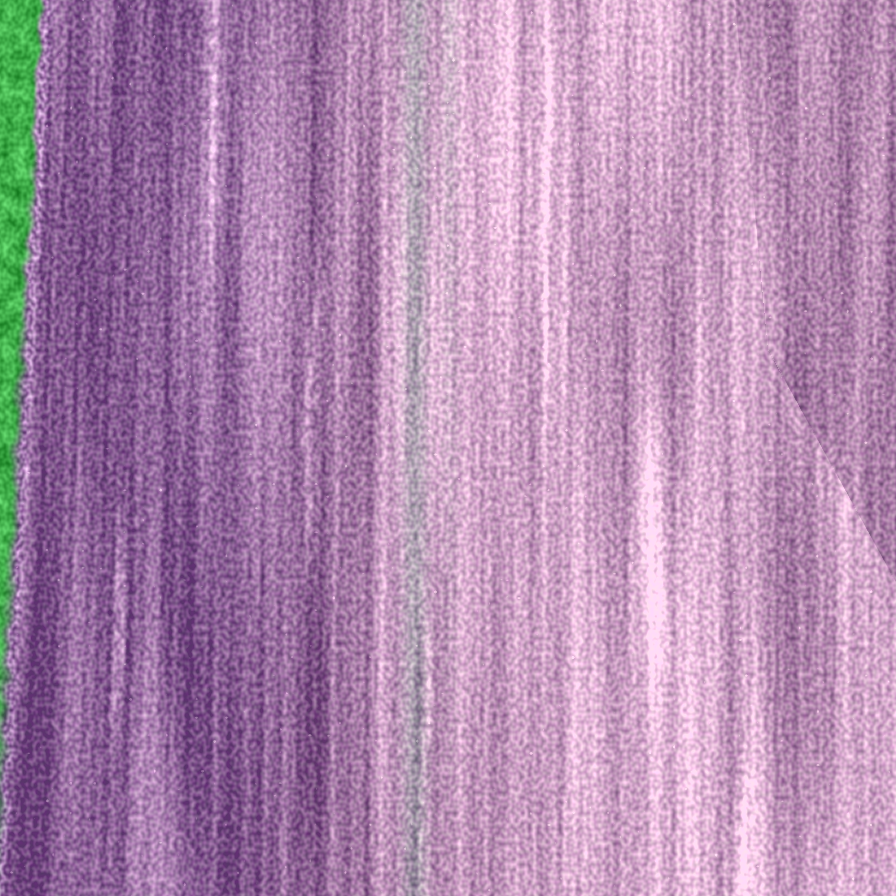
Reproduce this texture procedurally as a WebGL 1 fragment shader.

```glsl
precision highp float;
uniform vec2 u_resolution;

#define ROWS 95.0
#define ROW_DEPTH 0.10
#define STRIPE_DEPTH 0.45
#define GRAIN_SCALE 205.0
#define GRAIN_DEPTH 0.62
#define STREAKS 7
#define STREAK_GAIN 0.50
#define SEAM_DROP 0.34
#define SOIL_DARK vec3(0.52, 0.35, 0.53)
#define SOIL_PALE vec3(0.93, 0.76, 0.88)
#define GRASS_DARK vec3(0.08, 0.48, 0.12)
#define GRASS_LIGHT vec3(0.42, 0.88, 0.46)

float hash(vec2 p) {
  vec3 q = fract(p.xyx * 0.1031);
  q += dot(q, q.yzx + 33.33);
  return fract((q.x + q.y) * q.z);
}

float cornerSlope(vec2 cell, vec2 offset) {
  float angle = 6.2832 * hash(cell);
  return dot(vec2(cos(angle), sin(angle)), offset);
}

// Gradient noise, roughly -0.7 to 0.7
float noise(vec2 p) {
  vec2 i = floor(p), f = fract(p);
  vec2 u = f * f * f * (f * (f * 6.0 - 15.0) + 10.0);
  vec2 e = vec2(1.0, 0.0);
  float low = mix(cornerSlope(i, f), cornerSlope(i + e.xy, f - e.xy), u.x);
  float high = mix(cornerSlope(i + e.yx, f - e.yx), cornerSlope(i + 1.0, f - 1.0), u.x);
  return mix(low, high, u.y);
}

float bell(float d, float width) {
  return exp(-d * d / (width * width));
}

// Pale, ragged streaks along the rows
float streaks(float row, float y) {
  float sum = 0.0;
  for (int i = 0; i < STREAKS; i++) {
    float k = float(i);
    float centerX = 0.11 + 0.115 * (k + 0.5 * hash(vec2(k, 3.0)));
    float centerY = fract(0.30 + 0.618 * k);
    float halfLength = 0.12 + 0.14 * hash(vec2(k, 8.0));
    float wobble = 0.012 * noise(vec2(y * 5.0, k * 9.7 + 0.4));
    float width = 0.005 + 0.007 * hash(vec2(k, 5.0));
    float span = 1.0 - smoothstep(0.4, 1.2, abs(y - centerY) / halfLength);
    sum += span * bell(row - centerX - wobble, width);
  }
  return sum;
}

void main() {
  vec2 uv = gl_FragCoord.xy / u_resolution;
  float x = uv.x, y = uv.y;

  // Slanted seam with a kink, cutting off the right side
  float seamX = max(0.82 + 0.095 * (1.0 - y), 0.857 + 0.55 * (0.61 - y));
  float beyond = smoothstep(-0.001, 0.001, x - seamX);

  // Rows lean along the grass edge and straighten to the right
  float row = x + 0.052 * (1.0 - y) * exp(-5.0 * x);
  float lane = row + 0.37 * step(0.5, beyond);

  // Broad tone from dark to pale ground
  float tone = mix(0.13, 0.74, smoothstep(0.18, 0.62, x));
  tone += 0.40 * noise(vec2(lane * 7.0, y * 1.6 + 4.3));
  tone -= SEAM_DROP * beyond;
  tone -= 0.36 * bell(x - 0.885, 0.032) * (1.0 - smoothstep(0.35, 0.65, y));
  tone -= 0.20 * bell(row - 0.085, 0.03);

  // Stripes, crop rows and streaks
  tone += STRIPE_DEPTH * noise(vec2(lane * 24.0, y * 1.3 + 1.7));
  tone += STRIPE_DEPTH * noise(vec2(lane * 78.0, y * 2.2 + 7.1));
  float rowFade = 0.75 + noise(vec2(lane * 9.0, y * 4.0 + 2.6));
  float rowPhase = lane * ROWS + 0.5 * noise(vec2(lane * 30.0, y * 3.0));
  tone += ROW_DEPTH * rowFade * cos(6.2832 * rowPhase);
  float clump = noise(uv * vec2(120.0, 75.0));
  tone += STREAK_GAIN * streaks(row, y) * (1.0 + 0.8 * clump);

  // Fine grain
  float grain = noise(uv * vec2(1.0, 0.85) * GRAIN_SCALE + 0.37);
  tone += GRAIN_DEPTH * grain + 0.24 * clump;
  tone += 0.5 * smoothstep(0.48, 0.65, noise(uv * 150.0 + 31.6));

  // Soil colour: cooler on the left, grey-green wheel tracks
  vec3 color = mix(SOIL_DARK, SOIL_PALE, clamp(tone, -0.35, 1.25));
  color += vec3(-0.015, -0.01, 0.025) * (1.0 - smoothstep(0.2, 0.5, x));
  float track = bell(x - 0.463, 0.014) + 0.6 * bell(x - 0.502, 0.010) * y;
  color += track * vec3(-0.10, 0.02, -0.06);
  float tint = noise(uv * GRAIN_SCALE + 57.3);
  color += tint * vec3(0.05, -0.03, 0.05);

  // Grass edge, softer toward the bottom, with a pale rim
  float ragged = 0.008 * noise(vec2(x * 40.0, y * 45.0));
  float edge = x - 0.046 + 0.054 * (1.0 - y) + ragged;
  color += 0.20 * bell(edge - 0.008, 0.006) * (0.6 + grain);
  float leaf = 0.5 + 0.6 * noise(uv * 55.0 + 9.2) + 0.5 * grain;
  vec3 grass = mix(GRASS_DARK, GRASS_LIGHT, clamp(leaf, 0.0, 1.0));
  float feather = mix(0.012, 0.004, y);
  color = mix(grass, color, smoothstep(-feather, feather, edge));

  gl_FragColor = vec4(clamp(color, 0.0, 1.0), 1.0);
}
```
